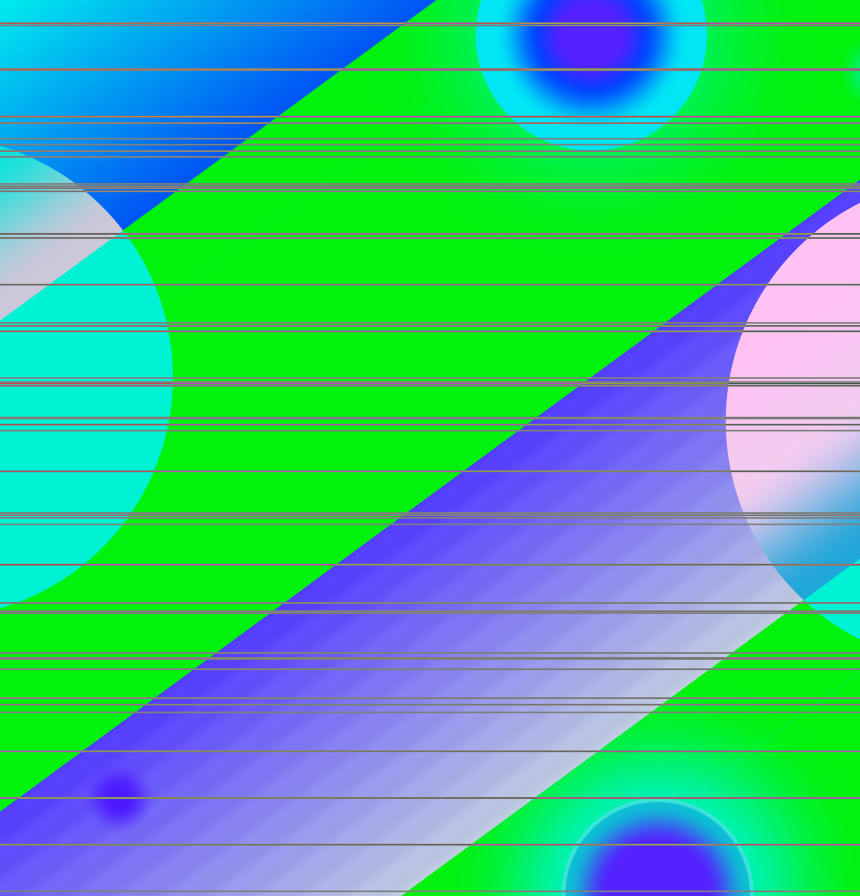
Give the GLSL for this background, as a Shadertoy shader.

```glsl
// Diagonal gradient bands on green with discs, soft orbs and inverted glitch scanlines.

float hash(float n) {
    return fract(sin(n * 12.9898) * 43758.5);
}

// Anti-aliased coverage of a shape with signed distance d
float fill(float d) {
    float px = 1.0 / iResolution.y;
    return 1.0 - smoothstep(-0.7 * px, 0.7 * px, d);
}

// Thin stroke around distance zero
float stroke(float d, float halfWidth) {
    return fill(abs(d) - halfWidth);
}

// Coverage of the scanlines, one jittered cluster per step down the canvas
float scanlines(float down) {
    float row = down * 19.2;
    float cover = 0.0;
    for (int i = -1; i <= 1; i++) {
        float cell = floor(row) + float(i);
        float center = cell + (cell < 3.0 ? 0.5 : 0.1);
        float count = 1.0 + floor(4.0 * hash(cell + 7.0));
        for (float j = 0.0; j < count; j++) {
            float seed = cell * 5.0 + j;
            float offset = j < 0.5 ? 0.0 : (hash(seed + 3.0) - 0.4) * 0.45;
            float strength = 0.5 + 0.3 * hash(seed + 11.0);
            float d = (row - center - offset) / 19.2;
            cover = max(cover, strength * stroke(d, 0.0009));
        }
    }
    return cover;
}

void mainImage(out vec4 fragColor, in vec2 fragCoord) {
    vec2 p = fragCoord / iResolution.y;
    float slant = 1.0 - p.y + 0.735 * p.x;

    vec3 green = vec3(0.0, 0.95, 0.05);
    vec3 turquoise = vec3(0.0, 0.95, 0.83);
    vec3 cyan = vec3(0.0, 0.90, 0.96);
    vec3 violet = vec3(0.33, 0.13, 1.0);

    // Masks of the two diagonal bands
    float upperBand = fill((slant - 0.358) * 0.806);
    float lowerBand = fill((abs(slant - 1.1175) - 0.2115) * 0.806);

    // Green ground with halos and faint diagonal threads
    float topDist = length(p - vec2(0.660, 0.961));
    float lowDist = length(p - vec2(0.734, 0.002));
    float edgeDist = length(p - vec2(0.978, 0.919));
    float halo = 0.45 * pow(1.0 - smoothstep(0.08, 0.27, topDist), 1.5);
    halo = max(halo, 0.95 * pow(1.0 - smoothstep(0.07, 0.26, lowDist), 1.4));
    halo = max(halo, 0.8 * (1.0 - smoothstep(0.0, 0.045, edgeDist)));
    vec3 col = mix(green, turquoise, halo);
    col = mix(col, turquoise, 0.3 * stroke(slant - 1.455, 0.0006));
    col = mix(col, turquoise, 0.15 * stroke(slant - 0.47, 0.0006));

    // Upper orb, violet core fading to a hard cyan rim
    vec3 orb = mix(violet, vec3(0.0, 0.25, 1.0), smoothstep(0.03, 0.068, topDist));
    orb = mix(orb, cyan, smoothstep(0.055, 0.108, topDist));
    col = mix(col, orb, fill(topDist - 0.129));

    // Lower orb, violet core inside a pale ring
    orb = mix(violet, vec3(0.05, 0.75, 0.83), smoothstep(0.055, 0.102, lowDist));
    col = mix(col, orb, fill(lowDist - 0.105));
    col = mix(col, vec3(0.25, 0.9, 0.86), 0.85 * stroke(lowDist - 0.105, 0.0022));

    // Large side discs over the ground
    float leftDisc = fill(length(p - vec2(-0.076, 0.579)) - 0.269);
    float rightDisc = fill(length(p - vec2(1.083, 0.530)) - 0.273);
    col = mix(col, turquoise, max(leftDisc, rightDisc));

    // Upper band, with its own tint inside the left disc
    vec3 band = mix(vec3(0.0, 0.93, 0.93), vec3(0.0, 0.33, 0.96), slant / 0.358);
    vec3 tint = mix(vec3(0.0, 0.90, 0.86), vec3(0.80, 0.78, 0.85),
                    smoothstep(0.15, 0.34, slant));
    col = mix(col, mix(band, tint, leftDisc), upperBand);

    // Lower band with fine streaks, a small spot and the right disc tint
    float across = (slant - 0.906) / 0.423;
    band = mix(vec3(0.32, 0.23, 1.0), vec3(0.75, 0.80, 0.88), across);
    band += 0.012 * sin(across * 70.0);
    float spot = 1.0 - smoothstep(0.008, 0.042, length(p - vec2(0.133, 0.109)));
    band = mix(band, vec3(0.30, 0.10, 1.0), spot);
    tint = mix(vec3(1.0, 0.76, 0.95), vec3(0.95, 0.80, 0.94),
               smoothstep(1.0, 1.17, slant));
    tint = mix(tint, vec3(0.13, 0.65, 0.85), smoothstep(1.15, 1.32, slant));
    col = mix(col, mix(band, tint, rightDisc), lowerBand);

    // Scanlines invert whatever lies beneath
    col = mix(col, 1.0 - col, scanlines(1.0 - p.y));

    fragColor = vec4(clamp(col, 0.0, 1.0), 1.0);
}
```
